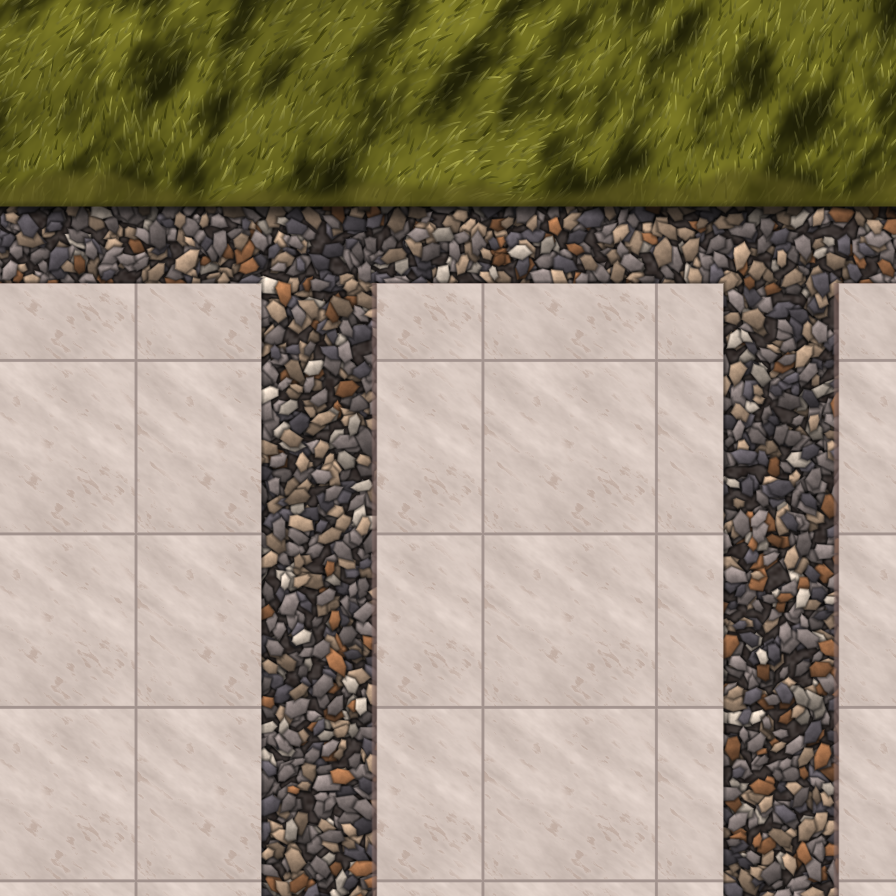
Reproduce this texture procedurally as a three.js fragment shader.

```glsl
#define GRASS_EDGE 0.7695
#define SLAB_TOP 0.6836
#define SLAB_CENTER 0.614
#define SLAB_PERIOD 0.5156
#define SLAB_WIDTH 0.3867
#define TILE 0.1936
#define TILE_ORIGIN vec2(0.1518, 0.0169)
#define GROUT 0.0013
#define STONE 0.027
#define SOFT 0.0012

varying vec2 vUv;

float hash(vec2 p) {
  return fract(sin(dot(p, vec2(127.1, 311.7))) * 43758.5453);
}

vec2 hash2(vec2 p) {
  return vec2(hash(p), hash(p + 41.3));
}

float noise(vec2 p) {
  vec2 i = floor(p), f = fract(p);
  f = f * f * (3.0 - 2.0 * f);
  return mix(mix(hash(i), hash(i + vec2(1, 0)), f.x),
             mix(hash(i + vec2(0, 1)), hash(i + vec2(1, 1)), f.x), f.y);
}

float fbm(vec2 p) {
  float sum = 0.0, amp = 0.5;
  for (int i = 0; i < 4; i++) {
    sum += amp * noise(p);
    p = mat2(1.6, 1.2, -1.2, 1.6) * p + 7.3;
    amp *= 0.5;
  }
  return sum / 0.9375;
}

vec2 direction(float a) { return vec2(cos(a), sin(a)); }

vec3 stoneColor(float kind, float shade) {
  vec3 c = vec3(0.46, 0.42, 0.41);
  c = mix(c, vec3(0.59, 0.50, 0.42), step(0.38, kind));
  c = mix(c, vec3(0.33, 0.31, 0.33), step(0.64, kind));
  c = mix(c, vec3(0.54, 0.37, 0.25), step(0.82, kind));
  c = mix(c, vec3(0.70, 0.65, 0.60), step(0.91, kind));
  return c * mix(0.72, 1.25, shade);
}

// Overlapping angular stones, each casting a soft shadow
vec3 gravel(vec2 p) {
  vec3 col = vec3(0.17, 0.14, 0.13) + 0.12 * noise(p * 200.0);
  for (int layer = 0; layer < 4; layer++) {
    vec2 q = p / STONE + float(layer) * vec2(13.37, 7.61);
    for (int k = 0; k < 9; k++) {
      vec2 id = floor(q) + vec2(mod(float(k), 3.0), floor(float(k) / 3.0)) - 1.0;
      vec2 key = id + float(layer) * 57.0;
      vec2 r = q - id - hash2(key);
      float turn = 6.283 * hash(key + 3.1);
      float size = mix(0.20, 0.44, hash(key + 5.7));
      vec2 axis = direction(turn);
      r = vec2(dot(r, axis) * 0.75, dot(r, vec2(-axis.y, axis.x)) * 1.2);
      float d = -1.0;
      for (int s = 0; s < 6; s++) {
        float side = float(s);
        float a = side * 1.047 + 0.7 * hash(key + side);
        d = max(d, dot(r, direction(a)) - size * mix(0.75, 1.1, hash(key - side)));
      }
      float facet = 1.0 + 0.3 * dot(r, direction(1.9 - turn)) / size;
      float grain = 0.82 + 0.36 * fbm(q * 4.0 + key);
      vec3 face = stoneColor(hash(key + 9.2), hash(key + 11.4)) * facet * grain;
      face *= mix(0.75, 1.0, smoothstep(0.0, 0.09, -d));
      col *= mix(0.5, 1.0, smoothstep(-0.02, 0.15, d));
      col = mix(face, col, smoothstep(-0.04, 0.04, d));
    }
  }
  return col;
}

// Stone tiles with diagonal veins repeated in every tile
vec3 paving(vec2 p) {
  vec2 t = fract((p - TILE_ORIGIN) / TILE);
  vec2 v = vec2(dot(t, vec2(0.8, -0.6)), dot(t, vec2(0.6, 0.8)));
  float bands = fbm(v * vec2(2.5, 8.0) + 3.0);
  float pits = fbm(v * vec2(14.0, 32.0) + 19.0);
  vec3 col = vec3(0.835, 0.775, 0.742) + 0.16 * (bands - 0.5) + 0.09 * (pits - 0.5);
  float fleck = smoothstep(0.58, 0.75, pits) * smoothstep(0.62, 0.38, bands);
  col = mix(col, vec3(0.69, 0.60, 0.55), 0.55 * fleck);
  vec2 g = min(t, 1.0 - t) * TILE;
  float line = 1.0 - smoothstep(GROUT - 0.5 * SOFT, GROUT + SOFT, min(g.x, g.y));
  return mix(col, vec3(0.61, 0.55, 0.53), line * 0.9);
}

// Layers of tapered, leaning blades over shaded clumps
vec3 grass(vec2 p) {
  vec2 lean = vec2(dot(p, vec2(0.6, 0.8)), dot(p, vec2(0.8, -0.6)));
  float clump = fbm(lean * vec2(13.0, 30.0));
  float patches = fbm(p * 6.0 + 2.0);
  vec3 col = mix(vec3(0.17, 0.17, 0.03), vec3(0.40, 0.39, 0.13), clump);
  vec2 grid = vec2(42.0, 36.0);
  for (int layer = 0; layer < 7; layer++) {
    vec2 q = p * grid + float(layer) * vec2(5.37, 8.71);
    for (int k = 0; k < 9; k++) {
      vec2 id = floor(q) + vec2(mod(float(k), 3.0), floor(float(k) / 3.0)) - 1.0;
      vec2 key = id + float(layer) * 31.0;
      vec2 r = (q - id - hash2(key)) / grid;
      float a = 1.05 + 1.3 * (noise(p * 7.0) - 0.5) + 0.9 * (hash(key + 2.3) - 0.5);
      vec2 d = direction(a);
      float t = dot(r, d) / mix(0.014, 0.026, hash(key + 4.9));
      float off = abs(dot(r, vec2(-d.y, d.x)) + 0.004 * t * t * (hash(key + 6.1) - 0.3));
      float mask = smoothstep(SOFT, 0.0, off - 0.0009 * (1.0 - t));
      mask *= smoothstep(0.0, 0.2, t) * smoothstep(1.0, 0.8, t);
      vec3 blade = mix(vec3(0.22, 0.22, 0.04), vec3(0.56, 0.55, 0.26), hash(key + 8.4));
      col = mix(col, blade * (0.65 + 0.45 * t), mask * 0.8);
    }
  }
  col *= mix(0.55, 1.28, smoothstep(0.25, 0.65, clump)) * mix(0.8, 1.2, patches);
  // Blurred fringe along the lower border
  float fringe = GRASS_EDGE + 0.012 + 0.035 * noise(vec2(p.x * 17.0, 4.0));
  vec3 haze = mix(vec3(0.25, 0.24, 0.06), vec3(0.41, 0.38, 0.15), fbm(p * 32.0));
  col = mix(col, haze, 0.75 * smoothstep(fringe + 0.006, fringe - 0.012, p.y));
  return col * mix(0.75, 1.0, smoothstep(0.0, 0.008, p.y - GRASS_EDGE));
}

void main() {
  vec2 p = vUv;
  float x = mod(p.x - SLAB_CENTER + 0.5 * SLAB_PERIOD, SLAB_PERIOD) - 0.5 * SLAB_PERIOD;
  float slab = max(abs(x) - 0.5 * SLAB_WIDTH, p.y - SLAB_TOP);

  // Gravel, shaded beside the slabs and beneath the grass
  vec3 col = gravel(p);
  col *= mix(0.6, 1.0, smoothstep(0.0, 0.005, slab));
  float shade = 0.006 + 0.022 * noise(vec2(p.x * 14.0, 1.0));
  col *= mix(0.3, 1.0, smoothstep(0.0, shade, GRASS_EDGE - p.y));

  // Rosy rim on the left side of each slab
  float rim = smoothstep(0.007, 0.004, slab) * step(x, 0.0) * step(p.y, SLAB_TOP);
  col = mix(col, vec3(0.53, 0.43, 0.41), 0.6 * rim);

  col = mix(paving(p), col, smoothstep(-SOFT, SOFT, slab));
  col = mix(col, grass(p), smoothstep(-SOFT, SOFT, p.y - GRASS_EDGE));
  gl_FragColor = vec4(col, 1.0);
}
```
